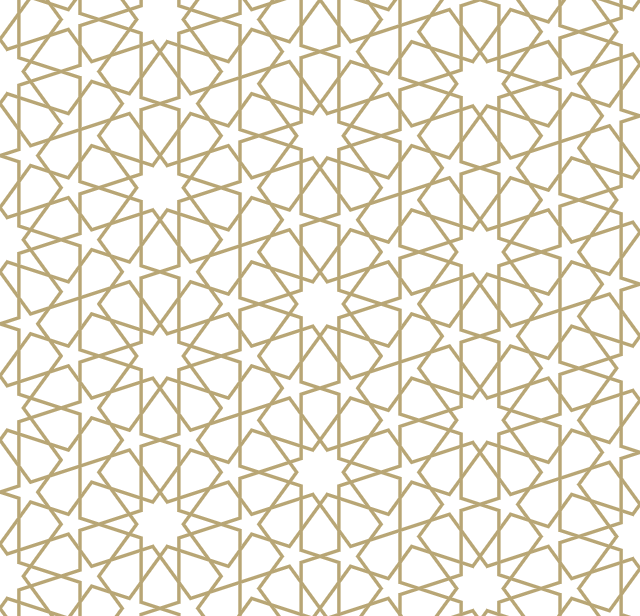
A Shadertoy shader for this pattern:

```glsl
const float DEG = 0.01745329;
const float COLUMNS = 4.0;                    // star columns across the canvas width
const vec2  STAR_ORIGIN = vec2(0.5, 0.4875);  // centre of one star, in canvas widths
const float HALF_LINE = 0.0102;               // half the strap width, in star spacings
const vec3  GROUND = vec3(1.0);
const vec3  GOLD = vec3(0.72, 0.65, 0.46);

// Rhombic lattice with a 72 degree corner and unit sides
const vec2  SIDE_UP = vec2(0.0, 1.0);
const vec2  SIDE_RIGHT = vec2(cos(18.0 * DEG), sin(18.0 * DEG));
const float SPACING = 1.0 / (COLUMNS * SIDE_RIGHT.x);

const float STAR_REACH = 0.5;                         // centre to where stars meet
const float BOWTIE_REACH = cos(36.0 * DEG) - 0.5;     // gap centre to its far ends
const float PETAL_HALF = 0.5 * sin(18.0 * DEG) * tan(36.0 * DEG);
const float BOWTIE_INNER = 0.12;                      // where gap straps join the stars
const float CROSS_REACH = 0.22;

vec2 polar(float angle) {
    return vec2(cos(angle), sin(angle));
}

// Outline of a petal pointing along +x with mitred shoulders
float petal(vec2 p, float reach) {
    p.y = abs(p.y);
    float shoulder = dot(p - vec2(reach, 0.0), SIDE_RIGHT);
    return abs(max(p.y - PETAL_HALF, shoulder));
}

// Ten overlapping petals, folded into one half sector
float tenfoldStar(vec2 p) {
    float radius = length(p);
    float angle = abs(mod(atan(p.y, p.x), 36.0 * DEG) - 18.0 * DEG);
    float d = 1e3;
    for (int k = -1; k <= 1; k++) {
        d = min(d, petal(radius * polar(angle - 36.0 * DEG * float(k)), STAR_REACH));
    }
    return d;
}

// Straps in the gap between four stars, with its long axis along +x
float bowtie(vec2 p) {
    p = abs(p);
    float ends = max(petal(p, BOWTIE_REACH), BOWTIE_INNER - p.x);
    float diagonal = abs(dot(p, polar(126.0 * DEG)));
    float cross = max(diagonal, length(p) - CROSS_REACH);
    return min(ends, cross);
}

float strapwork(vec2 p) {
    // Local position inside the rhombic cell
    float column = p.x / SIDE_RIGHT.x;
    vec2 cell = floor(vec2(column, p.y - column * SIDE_RIGHT.y));
    p -= cell.x * SIDE_RIGHT + cell.y * SIDE_UP;

    // Gap at the cell centre
    vec2 axis = polar(54.0 * DEG);
    vec2 c = p - 0.5 * (SIDE_RIGHT + SIDE_UP);
    float d = bowtie(vec2(dot(c, axis), dot(c, vec2(-axis.y, axis.x))));

    // Stars at the four cell corners
    for (int i = 0; i < 2; i++) {
        for (int j = 0; j < 2; j++) {
            d = min(d, tenfoldStar(p - float(i) * SIDE_RIGHT - float(j) * SIDE_UP));
        }
    }
    return d;
}

void mainImage(out vec4 fragColor, in vec2 fragCoord) {
    vec2 p = (fragCoord / iResolution.x - STAR_ORIGIN) / SPACING;
    float pixel = 1.0 / (iResolution.x * SPACING);
    float ink = clamp(0.5 + (HALF_LINE - strapwork(p)) / pixel, 0.0, 1.0);
    fragColor = vec4(mix(GROUND, GOLD, ink), 1.0);
}
```
